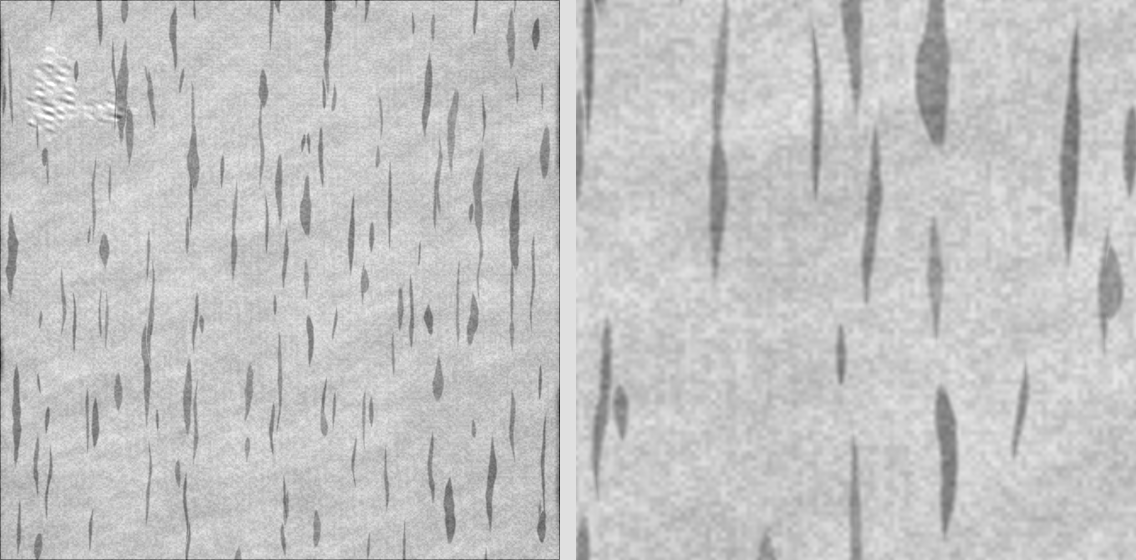
Left: the whole. Right: its middle third, enlarged.
A Shadertoy shader for this texture:

```glsl
// Pale grey brushed sheet with dark vertical spindle streaks and a small rippled scar.

float hash(vec2 p) {
    return fract(sin(dot(p, vec2(127.1, 311.7))) * 43758.5453);
}

float noise(vec2 p) {
    vec2 i = floor(p), f = fract(p);
    f = f * f * (3.0 - 2.0 * f);
    return mix(mix(hash(i), hash(i + vec2(1, 0)), f.x),
               mix(hash(i + vec2(0, 1)), hash(i + vec2(1, 1)), f.x), f.y);
}

// Soft mottling, wider than tall and rising slightly to the right
float mottle(vec2 p) {
    p.y -= 0.25 * p.x;
    return 0.4 * noise(p * vec2(9, 20)) + 0.35 * noise(p * vec2(22, 50) + 7.0)
         + 0.25 * noise(p * vec2(50, 100) + 19.0) - 0.5;
}

// Darkness of one tapered, slightly bent streak
float streak(vec2 p, float id) {
    const float COLUMNS = 12.0;
    vec2 cell = vec2(mod(id, COLUMNS), floor(id / COLUMNS));
    vec2 jitter = vec2(hash(vec2(id, 1.7)), hash(vec2(id, 5.3)));
    vec2 center = (cell + 0.5 + 1.4 * (jitter - 0.5)) / COLUMNS;

    float size = hash(vec2(id, 9.1));
    float fatness = hash(vec2(id, 13.9));
    float halfLength = mix(0.018, 0.105, pow(size, 1.6));
    float halfWidth = mix(0.0026, 0.0098, pow(fatness, 2.6)) * mix(0.75, 1.1, size);

    vec2 q = p - center;
    float t = q.y / halfLength;
    if (abs(t) > 1.0) return 0.0;

    float lean = 0.07 * (hash(vec2(id, 21.3)) - 0.4);
    float bend = 0.009 * (noise(vec2(p.y * 18.0, id)) - 0.5);
    float skew = 0.5 * (hash(vec2(id, 27.7)) - 0.5);
    float taper = (1.0 - t * t) * (1.0 + skew * t * 2.0);
    float ragged = 0.75 + 0.5 * noise(vec2(p.y * 60.0, id + 40.0));
    float d = abs(q.x - lean * q.y - bend) - halfWidth * taper * ragged;

    float body = 1.0 - smoothstep(-0.0024, 0.0022, d);
    float tips = 1.0 - smoothstep(0.75, 1.0, abs(t));
    return body * tips * mix(0.2, 0.31, hash(vec2(id, 33.1)));
}

// Embossed ripples inside two ragged blobs
float scar(vec2 p) {
    float left = length((p - vec2(0.095, 0.83)) / vec2(0.045, 0.085));
    float right = length((p - vec2(0.19, 0.805)) / vec2(0.05, 0.032));
    float edge = min(left, right) + 0.7 * (noise(p * 45.0) - 0.5);
    float mask = 1.0 - smoothstep(0.75, 1.05, edge);
    vec2 q = vec2(p.x * 55.0, (p.y + 0.3 * p.x) * 130.0);
    float relief = noise(q) - noise(q + vec2(0.2, 0.8));
    return mask * (0.36 * relief + 0.04);
}

void mainImage(out vec4 fragColor, in vec2 fragCoord) {
    vec2 uv = fragCoord / iResolution.xy;

    // Sheet with uneven light, mottling and fine grain
    float grey = 0.798 + 0.17 * mottle(uv);
    grey -= 0.10 * dot(uv - vec2(0.45, 0.55), uv - vec2(0.45, 0.55));
    grey += 0.11 * (noise(uv * 330.0) - 0.5) + 0.07 * (noise(uv * 190.0 + 31.0) - 0.5);

    // Streaks: the darkest wins where they overlap
    float dark = 0.0;
    for (int i = 0; i < 156; i++) {
        dark = max(dark, streak(uv, float(i)));
    }
    grey += scar(uv) - dark;

    // Shaded sides and thin dark frame
    vec2 margin = min(uv, 1.0 - uv);
    float smear = smoothstep(0.45, 0.85, noise(vec2(uv.x * 2.0, uv.y * 14.0)));
    grey -= (0.05 + 0.22 * smear) * (1.0 - smoothstep(0.0, 0.012, margin.x));
    grey -= 0.3 * (1.0 - smoothstep(0.0007, 0.0025, min(margin.x, margin.y)));

    fragColor = vec4(vec3(clamp(grey, 0.0, 1.0)), 1.0);
}
```
